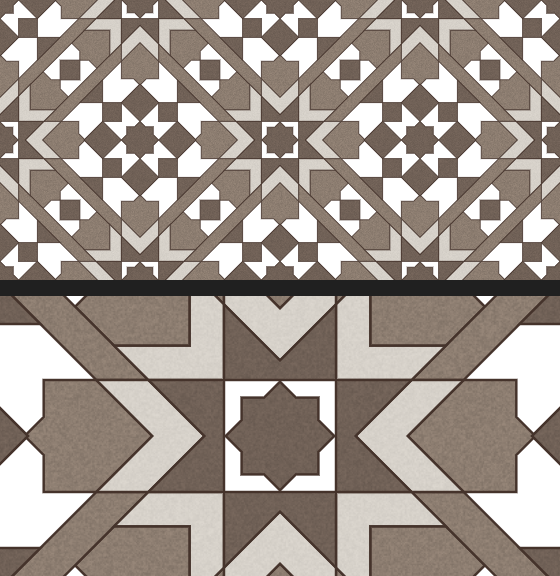
Top, the full canvas; bottom, a detail of the centre.
This pattern is drawn by a Shadertoy shader. Its source:

```glsl
// Eightfold mosaic: large rosettes alternate with small star wreaths on a
// checkerboard lattice. Space is folded into one mirror triangle, then a few
// distance functions are filled and outlined, with fine grain in the clay.

const float HALF_PERIOD = 7.5;   // rosette centre to wreath centre
const float INNER = 1.35;        // inner edge of chevrons and straps
const float OUTER = 2.28;        // outer edge of chevrons and straps
const float LINE = 0.022;        // half width of the joints
const float R2 = 0.70710678;

const vec3 WHITE = vec3(1.0);
const vec3 DARK  = vec3(0.44, 0.38, 0.34);
const vec3 BROWN = vec3(0.55, 0.49, 0.44);
const vec3 LIGHT = vec3(0.84, 0.82, 0.79);
const vec3 INK   = vec3(0.27, 0.20, 0.17);

float hash(vec2 p) {
    vec3 v = fract(p.xyx * vec3(0.1031, 0.1030, 0.0973));
    v += dot(v, v.yzx + 33.33);
    return fract((v.x + v.y) * v.z);
}

float noise(vec2 p) {
    vec2 i = floor(p), f = fract(p);
    f = f * f * (3.0 - 2.0 * f);
    return mix(mix(hash(i), hash(i + vec2(1, 0)), f.x),
               mix(hash(i + vec2(0, 1)), hash(i + vec2(1, 1)), f.x), f.y);
}

// Mirror the plane into the triangle rosette - wreath - midpoint
vec2 foldLattice(vec2 p) {
    p = abs(mod(p + HALF_PERIOD, 2.0 * HALF_PERIOD) - HALF_PERIOD);
    if (p.x < p.y) p = p.yx;
    return p.x + p.y > HALF_PERIOD ? HALF_PERIOD - p.yx : p;
}

float box(vec2 p, float halfSide) {
    p = abs(p) - halfSide;
    return max(p.x, p.y);
}

float diamond(vec2 p, float radius) {
    return (abs(p.x) + abs(p.y) - radius) * R2;
}

float octagram(vec2 p, float radius) {
    return min(box(p, radius * R2), diamond(p, radius));
}

// Petal along +x: pointed inner end, flat outer end with a small tip
float kite(vec2 p, float halfWidth) {
    float y = abs(p.y);
    float sides = max(y - halfWidth, (OUTER + y - p.x) * R2);
    float outerEnd = min(p.x - 4.22, (p.x + y - 4.56) * R2);
    return max(sides, outerEnd);
}

float cover(float d, float pixel) {
    return clamp(0.5 - d / pixel, 0.0, 1.0);
}

// Fill a shape and draw its joint
vec3 inlay(vec3 base, float d, vec3 fill, float pixel) {
    base = mix(base, fill, cover(d, pixel));
    return mix(base, INK, cover(abs(d) - LINE, pixel));
}

void mainImage(out vec4 fragColor, in vec2 fragCoord) {
    float pixel = 2.0 * HALF_PERIOD / iResolution.y;
    vec2 p = (fragCoord - 0.5 * iResolution.xy) * pixel;
    vec2 q = foldLattice(p);                     // from the rosette centre
    vec2 b = vec2(HALF_PERIOD - q.x, q.y);       // from the wreath centre
    vec2 diagonal = vec2(q.x + q.y, q.x - q.y) * R2;
    float slant = q.x - q.y;

    // Clay grain, fixed to the canvas
    float grain = noise(p * 24.0) + noise(p * 41.0 + 17.0) - 1.0;
    vec3 dark = DARK * (1.0 + 0.09 * grain);
    vec3 brown = BROWN * (1.0 + 0.10 * grain);
    vec3 light = LIGHT * (1.0 + 0.035 * grain);

    vec3 col = WHITE;

    // Petals and the diagonal straps joining rosettes
    float strapSides = max(INNER - slant, slant - OUTER) * R2;
    col = inlay(col, kite(q, 1.0), brown, pixel);
    col = inlay(col, kite(diagonal, INNER * R2), brown, pixel);
    col = inlay(col, max(1.0 - q.y, strapSides), brown, pixel);

    // Chevrons on the axes and on the diagonals
    float diagonalChevron = max(max(1.0 - q.y, q.y - OUTER * R2),
                                (slant - INNER) * R2);
    col = inlay(col, max(q.y - 1.0, strapSides), light, pixel);
    col = inlay(col, diagonalChevron, light, pixel);

    // Rosette heart: star in a white square with pointed rays
    float rays = max(max(1.0 - q.x, q.y - 1.0), (slant - INNER) * R2);
    col = inlay(col, rays, dark, pixel);
    col = inlay(col, octagram(q, 0.97), dark, pixel);

    // Wreath: star, diamonds, squares and corner triangles
    float corner = max(2.0 - b.y, (b.x + b.y - HALF_PERIOD + OUTER) * R2);
    col = inlay(col, octagram(b, 1.0), dark, pixel);
    col = inlay(col, diamond(b - vec2(2.0, 0.0), 1.0), dark, pixel);
    col = inlay(col, box(b - 1.5, 0.5), dark, pixel);
    col = inlay(col, corner, dark, pixel);

    // Small square midway between rosettes
    col = inlay(col, box(q - 0.5 * HALF_PERIOD, 0.53), dark, pixel);

    fragColor = vec4(col, 1.0);
}
```
